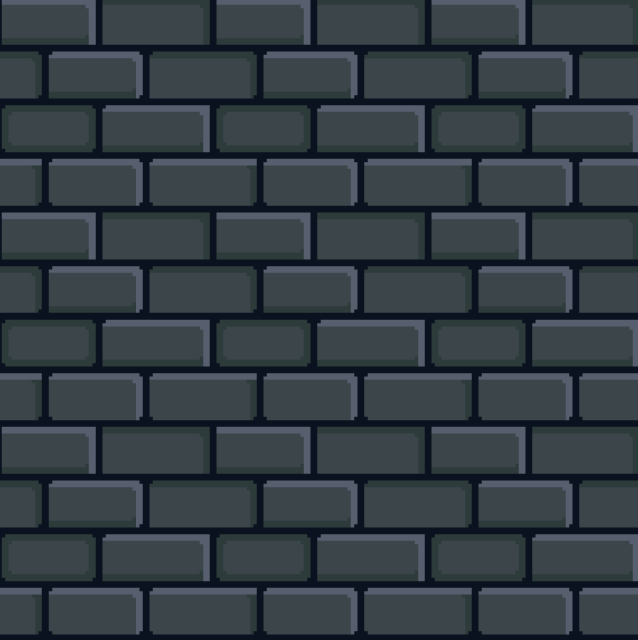
Write a Shadertoy shader that draws this texture.

```glsl
// Blocky slate brick wall: staggered courses of alternating narrow and wide bricks with lit and shaded rims.

const vec2 WALL_CELLS = vec2(190.0, 191.0); // square cells across the canvas
const vec2 WALL_SHIFT = vec2(0.5, 0.6);     // cells cut off at left and top
const float TILE_WIDTH = 64.0;              // one narrow and one wide brick
const float COURSE_HEIGHT = 16.0;
const float JOINT = 2.0;
const float NARROW = 28.0;
const float WIDE = 32.0;
const float STAGGER = 14.0;                 // shift of every second course
const float RIM = 2.0;                      // rim width in cells
const float SOFTNESS = 1.3;                 // filter width in output pixels
const int TAPS = 4;

const vec3 MORTAR = vec3(0.04, 0.07, 0.12);
const vec3 STONE = vec3(0.23, 0.27, 0.29);
const vec3 SHADE = vec3(0.18, 0.23, 0.23);
const vec3 LIGHT = vec3(0.34, 0.37, 0.43);

// Rims of each brick kind: top, right, bottom, left (0 none, 1 shaded, 2 lit).
const vec4 RIMS[8] = vec4[8](
    vec4(2, 2, 1, 0), vec4(1, 1, 0, 0),
    vec4(2, 2, 1, 0), vec4(1, 1, 0, 0),
    vec4(1, 1, 1, 1), vec4(2, 2, 1, 0),
    vec4(2, 2, 0, 0), vec4(2, 1, 0, 0));

// Chipped corners, in cells: top left, top right, bottom left, bottom right.
const vec4 CHIPS[8] = vec4[8](
    vec4(0, 0, 0, 0), vec4(0, 0, 0, 0),
    vec4(1, 1, 0, 1), vec4(1, 1, 0, 1),
    vec4(1, 1, 1, 1), vec4(1, 0, 0, 0),
    vec4(1, 1, 1, 1), vec4(1, 0, 1, 1));

float maxComponent(vec4 v) {
    return max(max(v.x, v.y), max(v.z, v.w));
}

vec3 wallColor(vec2 position) {
    vec2 cell = floor(position);

    // Find the course, then the brick within it
    float course = mod(floor(cell.y / COURSE_HEIGHT), 4.0);
    float y = mod(cell.y, COURSE_HEIGHT);
    float x = mod(cell.x - 1.0 - STAGGER * mod(course, 2.0), TILE_WIDTH);
    bool isWide = x >= NARROW + JOINT;
    if (isWide) x -= NARROW + JOINT;
    float width = isWide ? WIDE : NARROW;
    float height = COURSE_HEIGHT - JOINT;
    if (x >= width || y >= height) return MORTAR;

    int kind = 2 * int(course) + int(isWide);
    vec4 rims = RIMS[kind];

    // Cell distances to the four sides and the four corners
    vec4 side = vec4(y, width - 1.0 - x, height - 1.0 - y, x);
    vec4 corner = side.xxzz + side.wywy;
    if (any(lessThan(corner, CHIPS[kind]))) return MORTAR;

    // Rims along the sides, with a stepped inner corner where two meet
    vec4 sideRim = rims * (1.0 - step(RIM, side));
    vec4 cornerRim = min(rims.xxzz, rims.wywy) * (1.0 - step(2.0 * RIM + 1.0, corner));
    float tone = max(maxComponent(sideRim), maxComponent(cornerRim));
    return tone > 1.5 ? LIGHT : tone > 0.5 ? SHADE : STONE;
}

void mainImage(out vec4 fragColor, in vec2 fragCoord) {
    // Average several taps per pixel to smooth the cell edges
    vec3 sum = vec3(0.0);
    for (int j = 0; j < TAPS; j++) {
        for (int i = 0; i < TAPS; i++) {
            vec2 offset = (vec2(i, j) + 0.5) / float(TAPS) - 0.5;
            vec2 uv = (fragCoord + SOFTNESS * offset) / iResolution.xy;
            uv.y = 1.0 - uv.y;
            sum += wallColor(uv * WALL_CELLS + WALL_SHIFT);
        }
    }
    fragColor = vec4(sum / float(TAPS * TAPS), 1.0);
}
```
